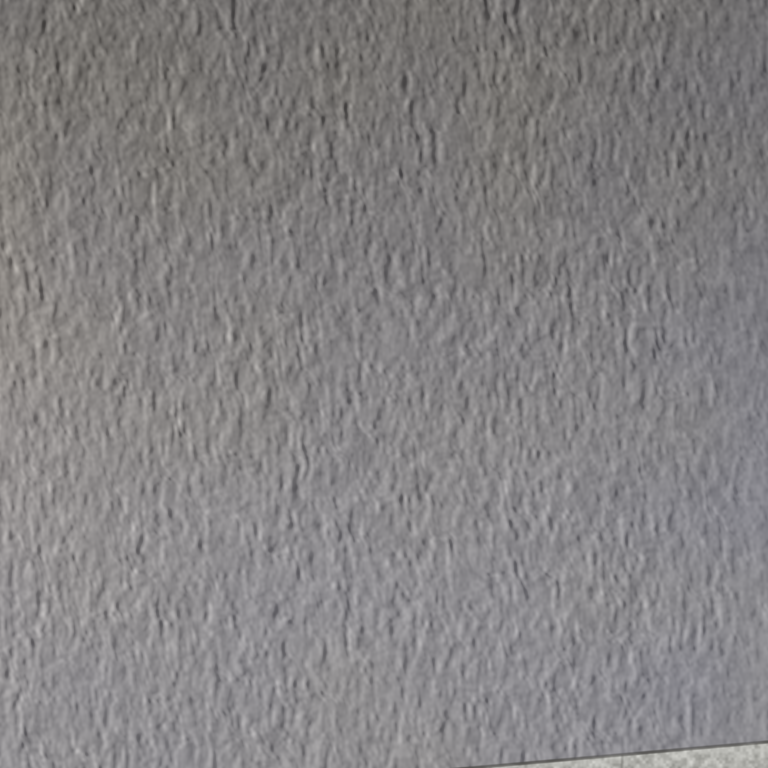
Write a WebGL 1 fragment shader that draws this texture.

```glsl
precision highp float;
uniform vec2 u_resolution;

float hash(vec2 p) {
  vec3 q = fract(p.xyx * vec3(0.1031, 0.1030, 0.0973));
  q += dot(q, q.yzx + 33.33);
  return fract((q.x + q.y) * q.z);
}

float noise(vec2 p) {
  vec2 i = floor(p), f = fract(p);
  f = f * f * (3.0 - 2.0 * f);
  return mix(mix(hash(i), hash(i + vec2(1.0, 0.0)), f.x),
             mix(hash(i + vec2(0.0, 1.0)), hash(i + vec2(1.0, 1.0)), f.x), f.y);
}

// Height of the plaster: short upright ridges broken up by finer grains
float ridges(vec2 p) {
  float coarse = noise(p * vec2(115.0, 44.0) + 7.0);
  float fine = noise(p * vec2(175.0, 80.0) + 91.0);
  float grain = noise(p * vec2(200.0, 150.0) + 33.0);
  return 0.48 * coarse + 0.40 * fine + 0.22 * grain;
}

// Jitter the ridges a little and lean them to the left
vec2 warp(vec2 p) {
  float bend = noise(p * vec2(45.0, 38.0) + 40.0) - 0.5;
  float sway = noise(p * 5.0 + 13.0) - 0.5;
  return p + vec2(0.06 * p.y + 0.005 * bend + 0.012 * sway, 0.012 * bend);
}

// Broad light: dim and warm above, paler and cooler below
vec3 wallColor(vec2 uv) {
  vec3 color = mix(vec3(0.556, 0.550, 0.560), vec3(0.448, 0.437, 0.427),
                   smoothstep(0.15, 1.1, uv.y));
  float leftGlow = exp(-5.0 * uv.x - 7.0 * (uv.y - 0.5) * (uv.y - 0.5));
  color += leftGlow * vec3(0.050, 0.040, 0.026);
  color += smoothstep(0.6, 1.0, uv.x) * vec3(-0.018, -0.014, -0.001);
  float tint = noise(uv * 9.0 + 3.0) - 0.5;
  return color + tint * vec3(0.008, 0.006, -0.008);
}

void main() {
  vec2 uv = gl_FragCoord.xy / u_resolution;
  float pixel = 1.0 / u_resolution.y;

  // Side light on the ridges, weaker in smooth patches and at the right
  vec2 p = warp(uv);
  vec2 offset = vec2(0.0026, -0.0012);
  float relief = ridges(p + offset) - ridges(p - offset);
  float patches = mix(0.7, 1.25, noise(uv * vec2(30.0, 20.0) + 60.0));
  patches *= 1.0 - 0.4 * smoothstep(0.8, 1.0, uv.x);
  float shade = 0.235 * relief * patches;
  shade += 0.05 * (noise(p * vec2(90.0, 55.0) + 25.0) - 0.5);
  shade += 0.055 * (noise(uv * vec2(230.0, 180.0)) - 0.5);
  shade -= 0.05 * smoothstep(0.15, 0.45, -relief) * patches;
  vec3 color = wallColor(uv) + 0.003 + shade * vec3(1.0, 0.99, 0.96);

  // Pale speckled ledge across the lower right corner
  float edge = 0.034 + 0.088 * (uv.x - 1.0) - uv.y;
  float speckle = 0.6 * noise(uv * 130.0) + 0.4 * noise(uv * 260.0);
  vec3 ledge = vec3(0.70, 0.70, 0.68) + 0.28 * (speckle - 0.5);
  ledge -= 0.10 * (1.0 - smoothstep(0.0005, 0.003, abs(uv.x - 0.81)));
  color = mix(color, ledge, smoothstep(-pixel, pixel, edge));

  // Dark, uneven gap between wall and ledge
  float gap = 1.0 - smoothstep(0.0005, 0.0035, abs(edge));
  gap *= mix(0.55, 0.95, noise(uv * 50.0 + 17.0));
  color = mix(color, vec3(0.31, 0.305, 0.295), gap);

  gl_FragColor = vec4(color, 1.0);
}
```
